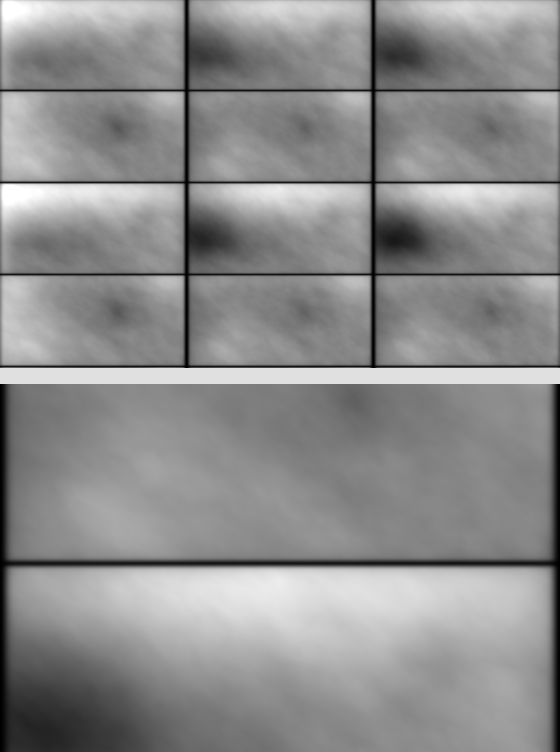
Top, the full canvas; bottom, a detail of the centre.
Write a WebGL 2 fragment shader that draws this pattern.

```glsl
#version 300 es
precision highp float;

#define COLUMNS 3.0
#define ROWS 4.0
#define ROW_SHIFT 0.016
#define POST_WIDTH 0.0065
#define RAIL_WIDTH 0.0032
#define RAIL_DEPTH 0.82
#define BORDER_DEPTH 0.3
#define MOTTLE 0.13
#define BASE_GREY 0.57

uniform vec2 u_resolution;
out vec4 fragColor;

float hash(vec2 p) {
    vec3 q = fract(vec3(p.xyx) * 0.1031);
    q += dot(q, q.yzx + 33.33);
    return fract((q.x + q.y) * q.z);
}

float valueNoise(vec2 p) {
    vec2 cell = floor(p), f = fract(p);
    f = f * f * (3.0 - 2.0 * f);
    float low = mix(hash(cell), hash(cell + vec2(1.0, 0.0)), f.x);
    float high = mix(hash(cell + vec2(0.0, 1.0)), hash(cell + 1.0), f.x);
    return mix(low, high, f.y);
}

float fbm(vec2 p) {
    float sum = 0.0, weight = 0.5;
    for (int i = 0; i < 4; i++) {
        sum += weight * valueNoise(p);
        p = mat2(1.6, 1.2, -1.2, 1.6) * p + 17.0;
        weight *= 0.5;
    }
    return sum;
}

// Soft elliptical spot
float blob(vec2 p, vec2 center, vec2 radius) {
    vec2 q = (p - center) / radius;
    return exp(-dot(q, q));
}

// Bright top over a dark lower left
float stormPanel(vec2 p, float column, float lower) {
    float first = 1.0 - min(column, 1.0);
    float shade = BASE_GREY + 0.01;
    shade += (0.27 + 0.06 * lower) * blob(p, vec2(0.46, 0.06), vec2(0.42, 0.27));
    shade += 0.12 * blob(p, vec2(0.95, 0.05), vec2(0.25, 0.35));
    shade -= 0.16 * blob(p, vec2(0.28, 0.68), vec2(0.32, 0.25));
    shade -= 0.08 * blob(p, vec2(0.77, 0.38), vec2(0.07, 0.18));
    shade -= 0.05 * blob(p, vec2(0.55, 0.95), vec2(0.35, 0.2));
    // The left side is lit in the first column and sinks in the others
    float sink = 0.2 + 0.04 * column + 0.09 * lower;
    shade -= (1.0 - first) * sink * blob(p, vec2(0.03 + 0.04 * column, 0.56), vec2(0.19, 0.33));
    shade += first * 0.36 * blob(p, vec2(0.03, 0.1), vec2(0.22, 0.32));
    shade += first * 0.2 * blob(p, vec2(-0.02, 0.6), vec2(0.08, 0.6));
    return shade;
}

// Mid grey with a dark spot right of center
float hazePanel(vec2 p, float column) {
    float first = 1.0 - min(column, 1.0);
    float shade = BASE_GREY - 0.015;
    shade -= 0.06 * blob(p, vec2(0.58, 0.35), vec2(0.28, 0.35));
    shade -= (0.07 + 0.04 * first) * blob(p, vec2(0.64, 0.4), vec2(0.1, 0.2));
    shade += 0.09 * blob(p, vec2(0.24, 0.78), vec2(0.2, 0.25));
    shade += 0.2 * blob(p, vec2(0.97, 0.0), vec2(0.22, 0.26));
    shade += 0.1 * blob(p, vec2(1.0, 0.45), vec2(0.05, 0.5));
    shade += 0.07 * blob(p, vec2(0.4, 0.0), vec2(0.5, 0.15));
    shade -= 0.04 * blob(p, vec2(0.85, 0.75), vec2(0.2, 0.3));
    shade -= (1.0 - first) * 0.08 * blob(p, vec2(0.0, 0.55), vec2(0.16, 0.4));
    shade += first * 0.28 * blob(p, vec2(-0.02, 0.4), vec2(0.24, 0.7));
    return shade;
}

// Brightness kept at a distance from a dark seam with a wide soft shoulder
float seam(float dist, float width, float depth) {
    float core = 1.0 - depth * exp(-pow(dist / width, 2.0));
    return core * (1.0 - 0.28 * depth * exp(-dist / (width * 2.2)));
}

void main() {
    vec2 uv = gl_FragCoord.xy / u_resolution;
    vec2 grid = vec2(uv.x * COLUMNS, (1.0 - uv.y) * ROWS + ROW_SHIFT);
    vec2 id = min(floor(grid), vec2(COLUMNS, ROWS) - 1.0);
    vec2 p = fract(grid);

    // Panels alternate by row
    float lower = step(1.5, id.y);
    float shade = mod(id.y, 2.0) < 0.5 ? stormPanel(p, id.x, lower) : hazePanel(p, id.x);

    // Slanted wisps, nearly the same in every panel
    vec2 local = p * vec2(2.0, 1.0);
    vec2 slant = mat2(0.8, -0.6, 0.6, 0.8) * local;
    float kind = mod(id.y, 2.0) * 31.0;
    shade += MOTTLE * (fbm(slant * vec2(4.0, 7.0) + kind + 5.0) - 0.47);
    shade += 0.03 * (fbm(slant * vec2(11.0, 18.0) + id * 7.0 + 40.0) - 0.47);

    // Seams, fainter along the outer left and right borders
    vec2 cellSize = vec2(u_resolution.x / u_resolution.y / COLUMNS, 1.0 / ROWS);
    vec2 edge = min(p, 1.0 - p) * cellSize;
    float border = step(min(uv.x, 1.0 - uv.x) * COLUMNS, 0.5);
    shade *= seam(edge.x, POST_WIDTH, mix(1.0, BORDER_DEPTH, border));
    shade *= seam(edge.y, RAIL_WIDTH, RAIL_DEPTH);

    fragColor = vec4(vec3(clamp(shade, 0.0, 1.0)), 1.0);
}
```
